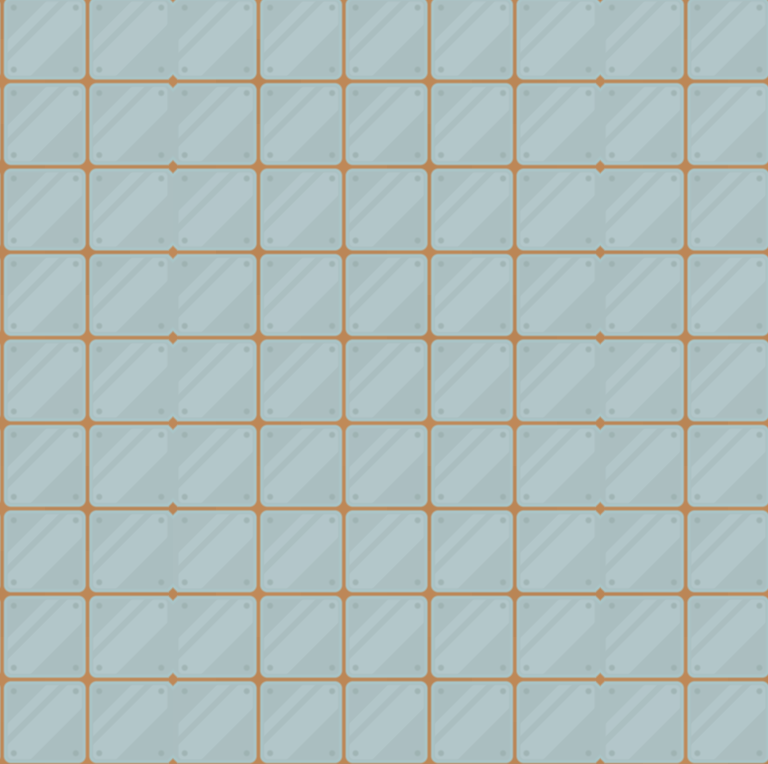
A Shadertoy shader for this pattern:

```glsl
const float PITCH = 0.11126;                  // tile size over canvas width
const vec2 GRID_ORIGIN = vec2(0.0027, -0.0012);
const float HALF_TILE = 0.479;
const float CORNER_RADIUS = 0.085;

const vec3 GROUT = vec3(0.74, 0.53, 0.34);
const vec3 GLASS = vec3(0.67, 0.747, 0.755);
const vec3 SHEEN = vec3(0.70, 0.778, 0.79);
const vec3 RIM = vec3(0.665, 0.775, 0.785);
const vec3 RIVET = vec3(0.605, 0.685, 0.68);

float hash(vec2 p) {
    return fract(sin(dot(p, vec2(127.1, 311.7))) * 43758.5453);
}

float roundedBox(vec2 p, float halfSize, float radius) {
    vec2 q = abs(p) - halfSize + radius;
    return length(max(q, 0.0)) + min(max(q.x, q.y), 0.0) - radius;
}

float band(float x, float lo, float hi, float soft) {
    return smoothstep(lo - soft, lo + soft, x) * (1.0 - smoothstep(hi - soft, hi + soft, x));
}

// Every fifth vertical joint is bridged by glass
bool isBridged(float joint) {
    return mod(joint, 5.0) == 2.0;
}

// Glass across a joint, leaving a diamond of grout at each end
float bridge(vec2 p, float jointX) {
    float across = abs(p.x - jointX);
    float along = abs(p.y);
    float notch = (along - 0.425 - across) * 0.707;
    return max(max(across - 0.12, along - HALF_TILE), notch);
}

float glassDistance(vec2 p, float column) {
    float d = roundedBox(p, HALF_TILE, CORNER_RADIUS);
    if (isBridged(column)) d = min(d, bridge(p, -0.5));
    if (isBridged(column + 1.0)) d = min(d, bridge(p, 0.5));
    return d;
}

// Diagonal reflections: one narrow, one broad
float sheenMask(vec2 p, float soft) {
    float s = 1.0 + p.x - p.y;
    float streaks = band(s, 0.58, 0.73, soft) + band(s, 0.83, 1.27, soft);
    float inner = roundedBox(p, 0.435, 0.05);
    return streaks * (1.0 - smoothstep(-soft, soft, inner));
}

float rivetMask(vec2 p, float soft) {
    float d = length(abs(p) - 0.363) - 0.034;
    return 1.0 - smoothstep(-soft, soft, d);
}

void mainImage(out vec4 fragColor, in vec2 fragCoord) {
    vec2 grid = (fragCoord / iResolution.x - GRID_ORIGIN) / PITCH;
    vec2 cell = floor(grid);
    vec2 p = fract(grid) - 0.5;
    float soft = max(0.016, 0.8 / (PITCH * iResolution.x));

    // Glass pane
    float d = glassDistance(p, cell.x);
    vec3 color = mix(GLASS, SHEEN, sheenMask(p, soft));
    color = mix(color, RIM, smoothstep(-0.05, -0.015, d));
    color = mix(color, RIVET, 0.75 * rivetMask(p, soft));
    color += 0.006 * (hash(cell) - 0.5);

    // Grout with faint tonal drift
    vec3 grout = GROUT * (0.98 + 0.04 * hash(floor(grid + 0.5) + 17.0));
    color = mix(color, grout, smoothstep(-soft, soft, d));

    fragColor = vec4(color, 1.0);
}
```
